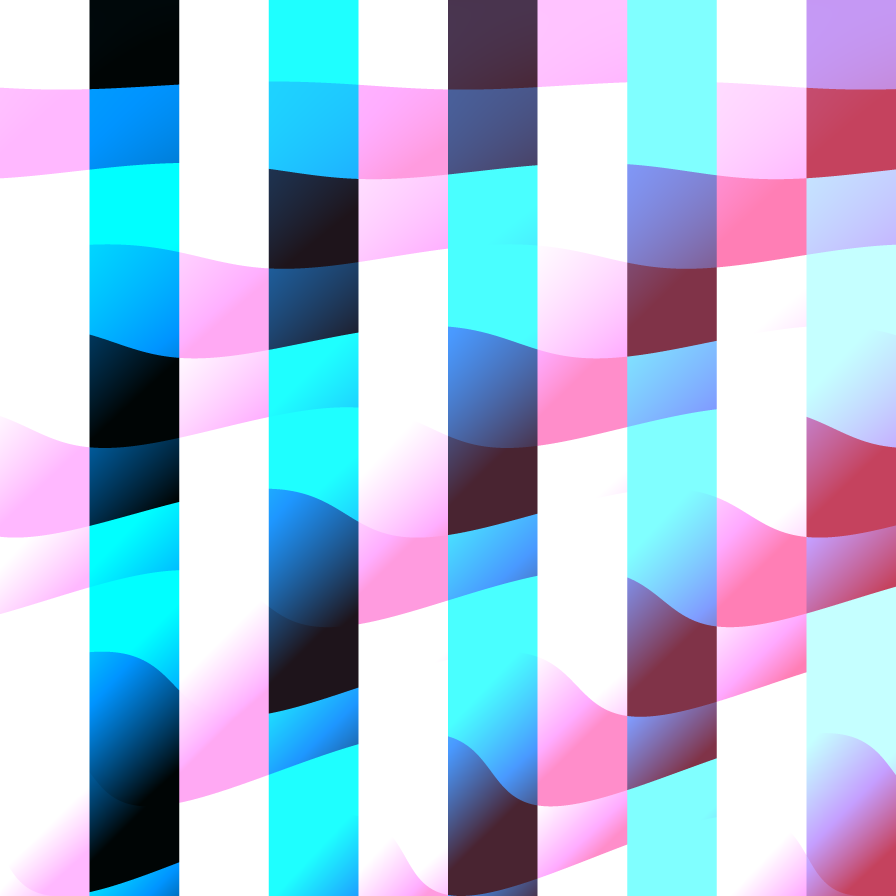
Reproduce this pattern procedurally as a WebGL 2 fragment shader.

```glsl
#version 300 es
precision highp float;

uniform vec2 u_resolution;
out vec4 fragColor;

// Ten columns crossed by ten wavy rows; p.y is the depth below the top edge
vec3 wovenColor(vec2 p) {
    float diagonal = p.x + p.y;

    // The swell of each row edge grows with depth
    float wavyDepth = p.y * (1.05 - 0.05 * cos(14.0 * (diagonal - 0.617)));
    float column = floor(10.0 * p.x);
    float row = floor(10.0 * wavyDepth);
    float cellSum = column + row;
    float across = column / 10.0;
    bool darkStripe = mod(column, 2.0) > 0.5;

    // Stepped brightness, with a diagonal fade inside each cell
    float level = 0.52 - 0.55 * cos(1.4 * (cellSum - 5.35));
    level -= 0.4 * p.y * (10.0 * diagonal - cellSum - 0.6);
    level = max(level, -0.03);

    // Dark and pale stripes drift towards each other to the right
    float base = darkStripe ? 0.02 + 0.3 * across : 0.75 - 0.28 * across;
    float u = max(across - 0.1, 0.0);
    float red = darkStripe ? u * (0.46 + 0.63 * u) : 1.0;
    vec3 color = vec3(red, level + base, 1.75 * level + 1.45 * base);
    return clamp(color, 0.0, 1.0);
}

void main() {
    // Average a 4 by 4 grid of samples to smooth the edges
    vec3 total = vec3(0.0);
    for (int j = 0; j < 4; j++) {
        for (int i = 0; i < 4; i++) {
            vec2 offset = (vec2(i, j) + 0.5) / 4.0 - 0.5;
            vec2 uv = (gl_FragCoord.xy + offset) / u_resolution;
            total += wovenColor(vec2(uv.x, 1.0 - uv.y));
        }
    }
    fragColor = vec4(total / 16.0, 1.0);
}
```
